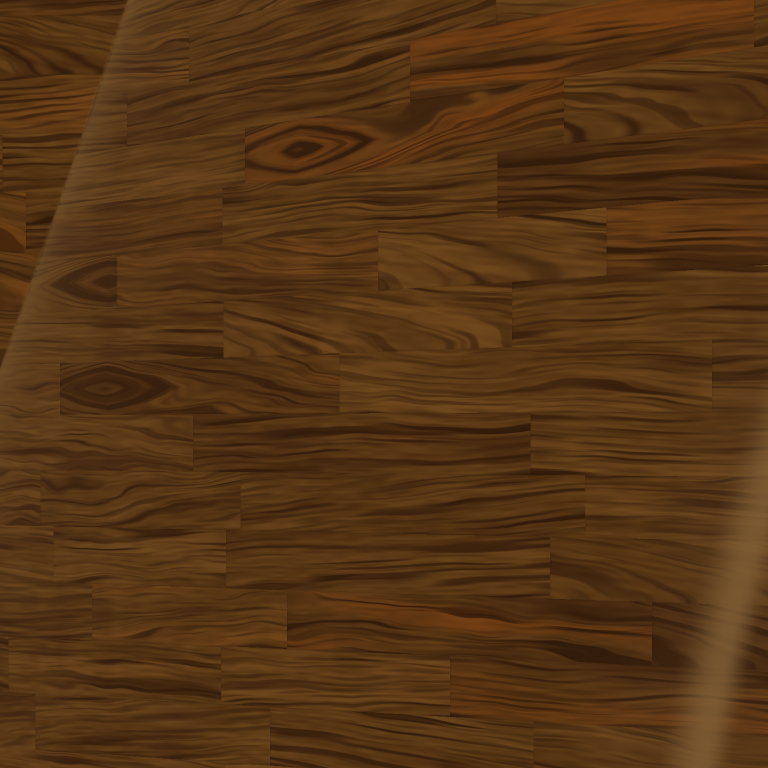
Write a WebGL 1 fragment shader that draws this texture.

```glsl
precision highp float;
uniform vec2 u_resolution;

#define ROWS 13.0
#define PLANK_LENGTH 0.36
#define HORIZON 0.45
#define FAN_UPPER 0.40
#define FAN_LOWER 0.15
#define DARK_WOOD vec3(0.190, 0.100, 0.036)
#define MID_WOOD vec3(0.290, 0.168, 0.058)
#define LIGHT_WOOD vec3(0.430, 0.280, 0.112)
#define WARM_WOOD vec3(0.450, 0.235, 0.070)
#define SHEEN vec3(0.500, 0.370, 0.210)
#define HAZE vec3(0.410, 0.285, 0.180)

float hash(vec2 p) {
  return fract(sin(dot(p, vec2(127.1, 311.7))) * 43758.55);
}

float noise(vec2 p) {
  vec2 i = floor(p), f = fract(p);
  f = f * f * (3.0 - 2.0 * f);
  return mix(mix(hash(i), hash(i + vec2(1, 0)), f.x),
             mix(hash(i + vec2(0, 1)), hash(i + vec2(1, 1)), f.x), f.y);
}

float fbm(vec2 p) {
  float sum = 0.0, gain = 0.5;
  for (int i = 0; i < 3; i++) {
    sum += gain * noise(p);
    p = p * 2.03 + 7.3;
    gain *= 0.5;
  }
  return sum / 0.875;
}

// Signed distance to the bent left edge, positive on the main face
float leftEdge(vec2 p) {
  return p.x - 0.347 * (p.y - 0.52) - 0.03 * (p.y - 0.52) * (1.0 - p.y);
}

// Perspective of the main face; the side face stays straight
vec2 unfold(vec2 p) {
  if (leftEdge(p) < 0.0) return vec2(p.x + 4.3, p.y + 0.02);
  float fan = p.y > HORIZON ? FAN_UPPER : FAN_LOWER;
  float v = HORIZON + (p.y - HORIZON) / (1.0 + fan * (p.x - 0.4));
  return vec2(p.x / (0.65 + 0.35 * p.x), v);
}

// Plank column, row, distance along it and fraction across it
vec4 layPlank(vec2 q) {
  float row = floor(q.y * ROWS);
  float u = q.x / PLANK_LENGTH + 5.0 * hash(vec2(row, 3.7));
  float col = floor(u);
  float joint = 0.4 * hash(vec2(col, row));
  if (u - col < joint) {
    col -= 1.0;
    joint = 0.4 * hash(vec2(col, row));
  }
  return vec4(col, row, (u - col - joint) * PLANK_LENGTH, fract(q.y * ROWS));
}

vec3 wood(vec2 p) {
  vec2 q = unfold(p);
  vec4 plank = layPlank(q);
  vec2 id = plank.xy;
  float seed = 40.0 * hash(id + 9.1);
  float style = hash(id + 21.4);
  float warmth = smoothstep(0.55, 1.0, hash(id + 5.3));
  float level = plank.w / ROWS;

  // Growth rings: gentle waves, or sweeping arcs on a few planks
  float bend = fbm(vec2(plank.z * 7.0, plank.w * 1.6) + seed) - 0.5;
  float ring = level + 0.24 * (hash(id + 2.8) - 0.5) * plank.z;
  ring += bend * mix(0.015, 0.08, style * style);
  if (style > 0.86) ring = 0.22 * plank.z + 0.05 * plank.w * plank.w + 0.02 * bend;

  // Almond knots swell the rings around them
  float core = 0.0;
  for (int i = 0; i < 3; i++) {
    float k = float(i);
    vec2 centre = unfold(vec2(0.14 + 0.25 * step(k, 0.5), 0.833 - 0.18 * k));
    vec4 host = layPlank(centre);
    if (distance(host.xy, id) < 0.5) {
      vec2 d = vec2((plank.z - host.z) / 0.105, (plank.w - 0.5) / 0.40);
      d += 0.3 * bend;
      float r = mix(length(d), abs(d.x) + abs(d.y), 0.5);
      ring = mix(0.03 * r, ring, smoothstep(1.0, 2.2, r));
      core = max(exp(-pow((r - 0.9) * 8.0, 2.0)), 0.5 * exp(-r * r * 12.0));
    }
  }

  // Broad bands, dark ring lines and fine fibres that follow the rings
  float flow = q.y + 0.6 * (ring - level);
  float band = noise(vec2(plank.z * 4.0, ring * 50.0) + seed);
  float line = noise(vec2(plank.z * 8.0, ring * 220.0) + seed * 1.7);
  float thin = noise(vec2(plank.z * 12.0, ring * 330.0) + seed * 2.3);
  float fibre = noise(vec2(q.x * 18.0, flow * 300.0) + seed);
  float pore = noise(vec2(q.x * 60.0, flow * 260.0 + seed));
  float tone = 0.53 + 0.50 * (band - 0.5) + 0.55 * (fibre - 0.5) + 0.30 * (hash(id) - 0.5);
  tone += 0.35 * (pore - 0.5) + 0.35 * (fbm(p * 4.0 + 3.0) - 0.5);
  vec3 light = mix(LIGHT_WOOD, WARM_WOOD, warmth * smoothstep(0.25, 0.75, band));
  vec3 color = mix(MID_WOOD, light, clamp(tone, 0.0, 1.0));
  float strength = 0.45 + 0.35 * hash(id + 14.6);
  float streak = strength * smoothstep(0.54, 0.86, line);
  streak += 0.40 * smoothstep(0.58, 0.90, thin);
  streak += 0.45 * warmth * smoothstep(0.55, 0.15, band);
  color = mix(color, DARK_WOOD, clamp(streak + 0.85 * core, 0.0, 0.95));

  // Faint seams
  float across = min(plank.w, 1.0 - plank.w) / ROWS;
  float seam = 1.0 - smoothstep(0.0, 0.002, min(across, plank.z));
  return color * (1.0 - 0.07 * seam);
}

// Soft light along the two bent edges
vec3 addSheen(vec3 color, vec2 p) {
  float d = leftEdge(p);
  float face = smoothstep(-0.004, 0.005, d);
  color = mix(color, HAZE, 0.28 * face * exp(-max(d, 0.0) / 0.20));
  color = mix(color, SHEEN * 0.93, 0.55 * face * exp(-max(d, 0.0) / 0.022));
  float r = p.x - (0.905 + 0.17 * p.y + 0.20 * p.y * p.y);
  float glow = smoothstep(-0.055, 0.005, r) * (1.0 - smoothstep(0.01, 0.05, r));
  color = mix(color, HAZE, 0.22 * exp(-r * r * 90.0));
  return mix(color, SHEEN, 0.82 * glow);
}

void main() {
  vec3 color = vec3(0.0);
  for (int i = 0; i < 4; i++) {
    vec2 offset = vec2(mod(float(i), 2.0), floor(float(i) / 2.0)) * 0.5 - 0.25;
    vec2 p = (gl_FragCoord.xy + offset) / u_resolution;
    color += 0.25 * addSheen(wood(p), p);
  }
  gl_FragColor = vec4(color, 1.0);
}
```
